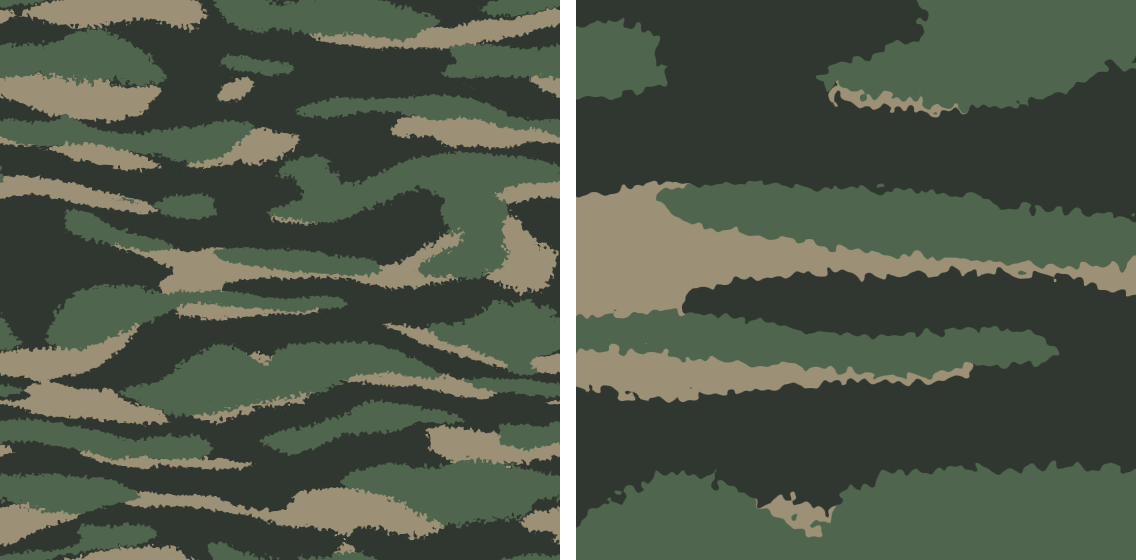
Left: the whole. Right: its middle third, enlarged.
A Shadertoy shader for this pattern:

```glsl
// Tileable tiger-stripe camouflage: ragged green and tan streaks on dark olive.

const float TAU = 6.2831853;
const vec3 DARK_OLIVE = vec3(0.190, 0.214, 0.188);
const vec3 LEAF_GREEN = vec3(0.310, 0.398, 0.302);
const vec3 DRY_TAN = vec3(0.612, 0.568, 0.466);

// Integer hash to a value in 0..1
float hash(ivec2 cell, int seed) {
    uint h = uint(cell.x) * 374761393u + uint(cell.y) * 668265263u + uint(seed) * 974634777u;
    h = (h ^ (h >> 15)) * 2246822519u;
    h = (h ^ (h >> 13)) * 3266489917u;
    h ^= h >> 16;
    return float(h & 65535u) / 65536.0;
}

// Contribution of one lattice corner, wrapped to the period
float corner(ivec2 cell, vec2 offset, ivec2 period, int seed) {
    ivec2 wrapped = ((cell % period) + period) % period;
    float angle = TAU * hash(wrapped, seed);
    return dot(vec2(cos(angle), sin(angle)), offset);
}

// Gradient noise that repeats on the unit square
float noise(vec2 p, ivec2 period, int seed) {
    vec2 q = p * vec2(period);
    ivec2 cell = ivec2(floor(q));
    vec2 f = fract(q);
    vec2 s = f * f * f * (f * (f * 6.0 - 15.0) + 10.0);
    float a = corner(cell, f, period, seed);
    float b = corner(cell + ivec2(1, 0), f - vec2(1.0, 0.0), period, seed);
    float c = corner(cell + ivec2(0, 1), f - vec2(0.0, 1.0), period, seed);
    float d = corner(cell + ivec2(1, 1), f - vec2(1.0, 1.0), period, seed);
    return mix(mix(a, b, s.x), mix(c, d, s.x), s.y);
}

// Small two-dimensional displacement that frays the edges
vec2 fray(vec2 p, int cells, float amount, int seed) {
    ivec2 period = ivec2(cells);
    return amount * vec2(noise(p, period, seed), noise(p, period, seed + 1));
}

// Horizontal bands broken into streaks by stretched noise
float streaks(vec2 p, float bands, float phase, int seed) {
    float band = 0.27 * cos(TAU * (bands * p.y + phase));
    float broad = noise(p, ivec2(4, 12), seed);
    float detail = 0.42 * noise(p, ivec2(9, 26), seed + 1);
    return band + broad + detail;
}

// Coverage of the area above a level, smoothed over about one pixel
float coverage(float field, float level) {
    return clamp(0.5 + (field - level) / max(fwidth(field), 1e-5), 0.0, 1.0);
}

void mainImage(out vec4 fragColor, in vec2 fragCoord) {
    vec2 uv = fragCoord / iResolution.xy;

    // Slow bending of the bands, then ragged edges
    vec2 p = uv;
    p.y += 0.11 * noise(uv, ivec2(2, 4), 11);
    p += fray(uv, 64, 0.006, 21) + fray(uv, 148, 0.0085, 31);

    float green = coverage(streaks(p, 9.0, 0.0, 41), 0.170);
    float tan_ = coverage(streaks(p, 9.0, 0.28, 51), 0.166);

    // Green lies over tan, tan over the dark ground
    vec3 color = mix(DARK_OLIVE, DRY_TAN, tan_);
    color = mix(color, LEAF_GREEN, green);
    fragColor = vec4(color, 1.0);
}
```
